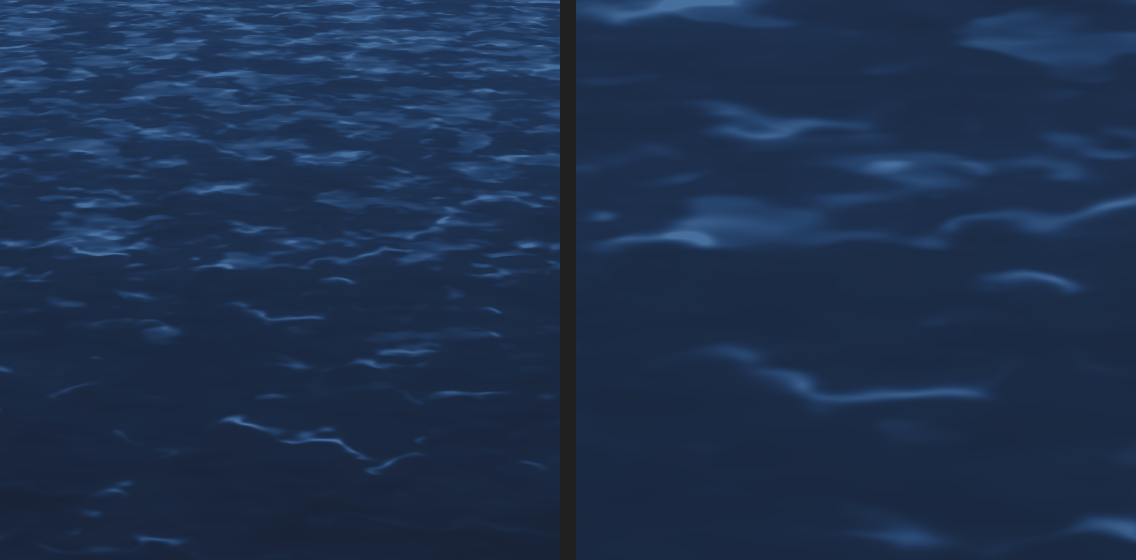
Left, the full canvas; right, a detail of the centre.
A Shadertoy shader for this texture:

```glsl
// Dark blue open water at dusk, receding from large calm swells to fine distant chop.
// Noise in perspective coordinates gives a wave height; its lit, thin contours and
// ragged flecks of chop raise a tone level, which is read from a ramp of six blues.

const float HORIZON = 1.25;       // height of the vanishing line, above the canvas
const vec2 WAVE_DENSITY = vec2(5.0, 12.0);
const float SPREAD = 0.7;         // how fast waves narrow with distance
const float NEAR_GLINT = 4.9;     // tone levels added by a crest
const float FAR_GLINT = 2.2;
const float CHOP_GLINT = 2.5;     // tone levels added by a fleck of chop
const float TONE_DRIFT = 0.5;     // broad soft variation
const float FIBRE = 0.35;         // fine streaks on the whole surface

const vec3 BLUES[6] = vec3[6](
    vec3(0.10, 0.15, 0.24),
    vec3(0.11, 0.18, 0.29),
    vec3(0.13, 0.22, 0.36),
    vec3(0.15, 0.27, 0.43),
    vec3(0.20, 0.33, 0.50),
    vec3(0.25, 0.40, 0.58));

vec2 hashGradient(vec2 cell) {
    float angle = 6.2831853 * fract(sin(dot(cell, vec2(127.1, 311.7))) * 43758.5453);
    return vec2(cos(angle), sin(angle));
}

float gradientNoise(vec2 p) {
    vec2 cell = floor(p);
    vec2 f = p - cell;
    vec2 u = f * f * f * (f * (f * 6.0 - 15.0) + 10.0);
    vec2 e = vec2(1.0, 0.0);
    float a = dot(hashGradient(cell), f);
    float b = dot(hashGradient(cell + e.xy), f - e.xy);
    float c = dot(hashGradient(cell + e.yx), f - e.yx);
    float d = dot(hashGradient(cell + e.xx), f - e.xx);
    return mix(mix(a, b, u.x), mix(c, d, u.x), u.y);
}

float fbm(vec2 p, int octaves) {
    const mat2 TURN = mat2(0.98, 0.2, -0.2, 0.98);
    float sum = 0.0;
    float amplitude = 1.0;
    for (int i = 0; i < octaves; i++) {
        sum += amplitude * gradientNoise(p);
        p = TURN * p * 2.0 + 7.3;
        amplitude *= 0.5;
    }
    return sum;
}

// Piecewise linear ramp, continued a little past both ends
vec3 waterColor(float level) {
    vec3 color = BLUES[0];
    for (int i = 0; i < 5; i++) {
        float low = i == 0 ? -0.4 : 0.0;
        float high = i == 4 ? 1.5 : 1.0;
        color += (BLUES[i + 1] - BLUES[i]) * clamp(level - float(i), low, high);
    }
    return color;
}

void mainImage(out vec4 fragColor, in vec2 fragCoord) {
    vec2 uv = fragCoord / iResolution.xy;

    // Perspective: waves shrink towards the horizon
    float nearness = HORIZON - uv.y;
    vec2 p = WAVE_DENSITY * vec2((uv.x - 0.5) * pow(nearness, -SPREAD), -log(nearness));
    p += vec2(31.7, 12.4);
    float far = smoothstep(0.2, 0.9, uv.y);

    // Gusts decide where the surface catches light
    float gusts = fbm(p * vec2(0.7, 0.75) + 17.0, 3);
    float gustEdge = mix(-0.04, -0.4, far);
    float lit = 0.1 + 0.9 * smoothstep(gustEdge, gustEdge + 0.35, gusts);

    // Thin, slightly ragged crests on the slopes that face the sky
    float fibre = fbm(p * vec2(1.6, 3.2) + 73.0, 2);
    float swell = fbm(p, 3);
    float rise = fbm(p + vec2(0.0, 0.12), 3) - swell;
    float offset = (swell + 0.12 * fibre) / mix(0.11, 0.17, far);
    float crest = exp(-offset * offset) * smoothstep(-0.02, 0.16, rise);

    // Long flecks of chop, denser with distance
    float ripple = fbm(p * vec2(1.0, 1.5) + 41.0, 3);
    float chopEdge = mix(0.36, -0.12, smoothstep(0.25, 0.95, uv.y));
    float chop = smoothstep(chopEdge, chopEdge + 0.32, ripple + 0.45 * gusts);
    chop *= smoothstep(0.15, 0.55, uv.y) * (0.85 + 0.9 * fibre);

    float level = -0.2 + 2.3 * pow(uv.y, 1.25) + TONE_DRIFT * gusts;
    level += mix(NEAR_GLINT, FAR_GLINT, far) * crest * lit * (0.85 + 0.8 * fibre);
    level += CHOP_GLINT * mix(1.0, 0.72, far) * chop;
    level += FIBRE * fibre;

    fragColor = vec4(waterColor(level), 1.0);
}
```
